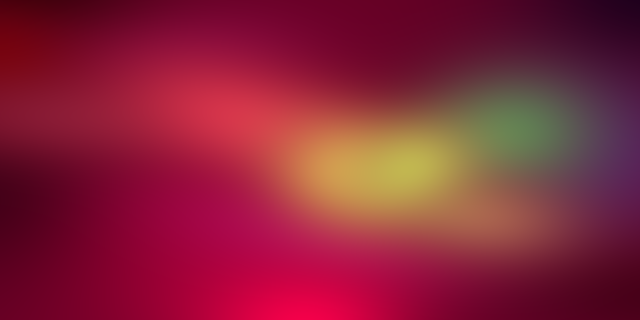
A WebGL 2 fragment shader for this background:

```glsl
#version 300 es
precision highp float;
// Soft mesh-like gradient: a crimson ground with broad, blurred pools of colour.
// Each pool is a tilted elliptical Gaussian, blended in order from the dark
// surroundings to the coral, green and gold glow.

#define CANVAS_SPAN vec2(2.0, 1.0)
#define GROUND vec3(0.40, 0.00, 0.14)
#define SOFTNESS 1.0
#define CORAL vec3(0.86, 0.21, 0.30)
#define HOT_PINK vec3(0.96, 0.00, 0.29)
#define VIOLET vec3(0.34, 0.12, 0.38)
#define SAGE vec3(0.36, 0.51, 0.33)
#define AMBER vec3(0.86, 0.60, 0.32)
#define LIME_GOLD vec3(0.77, 0.75, 0.32)

uniform vec2 u_resolution;
out vec4 fragColor;

// Gaussian falloff from the centre of a tilted ellipse.
float glow(vec2 p, vec2 center, vec2 radius, float tilt) {
    float c = cos(tilt), s = sin(tilt);
    vec2 d = p - center;
    vec2 q = vec2(c * d.x + s * d.y, c * d.y - s * d.x) / (radius * SOFTNESS);
    return exp(-dot(q, q));
}

// Darker surroundings and muted reds.
vec3 backdrop(vec2 p) {
    vec3 color = GROUND;
    color = mix(color, vec3(0.20, 0.00, 0.07), 0.90 * glow(p, vec2(0.00, 0.40), vec2(0.42, 0.28), 0.0));
    color = mix(color, vec3(0.66, 0.00, 0.22), 0.85 * glow(p, vec2(0.72, 0.15), vec2(0.52, 0.40), 0.0));
    color = mix(color, vec3(0.50, 0.02, 0.24), 0.80 * glow(p, vec2(0.65, 0.85), vec2(0.38, 0.15), 0.0));
    color = mix(color, vec3(0.18, 0.00, 0.03), 0.90 * glow(p, vec2(0.08, 1.05), vec2(0.38, 0.16), 0.0));
    color = mix(color, vec3(0.46, 0.00, 0.03), 0.90 * glow(p, vec2(0.00, 0.81), vec2(0.22, 0.17), -0.2));
    color = mix(color, VIOLET, 0.92 * glow(p, vec2(1.92, 0.54), vec2(0.42, 0.33), 0.0));
    color = mix(color, vec3(0.11, 0.00, 0.11), glow(p, vec2(2.05, 1.05), vec2(0.44, 0.28), 0.0));
    return mix(color, vec3(0.27, 0.00, 0.09), 0.95 * glow(p, vec2(2.03, 0.08), vec2(0.50, 0.17), 0.0));
}

// Bright pools, ending with the golden core.
vec3 addLights(vec3 color, vec2 p) {
    color = mix(color, vec3(0.55, 0.12, 0.22), 0.85 * glow(p, vec2(0.22, 0.63), vec2(0.48, 0.14), -0.05));
    color = mix(color, CORAL, 0.95 * glow(p, vec2(0.75, 0.63), vec2(0.38, 0.18), -0.25));
    color = mix(color, vec3(0.70, 0.04, 0.36), 0.80 * glow(p, vec2(0.97, 0.26), vec2(0.48, 0.15), -0.20));
    color = mix(color, HOT_PINK, glow(p, vec2(0.95, -0.02), vec2(0.30, 0.18), 0.0));
    color = mix(color, SAGE, 0.95 * glow(p, vec2(1.61, 0.59), vec2(0.27, 0.19), 0.0));
    color = mix(color, vec3(0.70, 0.42, 0.32), 0.85 * glow(p, vec2(1.50, 0.32), vec2(0.30, 0.14), -0.10));
    color = mix(color, AMBER, 0.92 * glow(p, vec2(1.06, 0.47), vec2(0.22, 0.17), -0.15));
    return mix(color, LIME_GOLD, 0.92 * glow(p, vec2(1.28, 0.475), vec2(0.23, 0.15), 0.25));
}

void main() {
    vec2 p = gl_FragCoord.xy / u_resolution * CANVAS_SPAN;
    fragColor = vec4(addLights(backdrop(p), p), 1.0);
}
```
